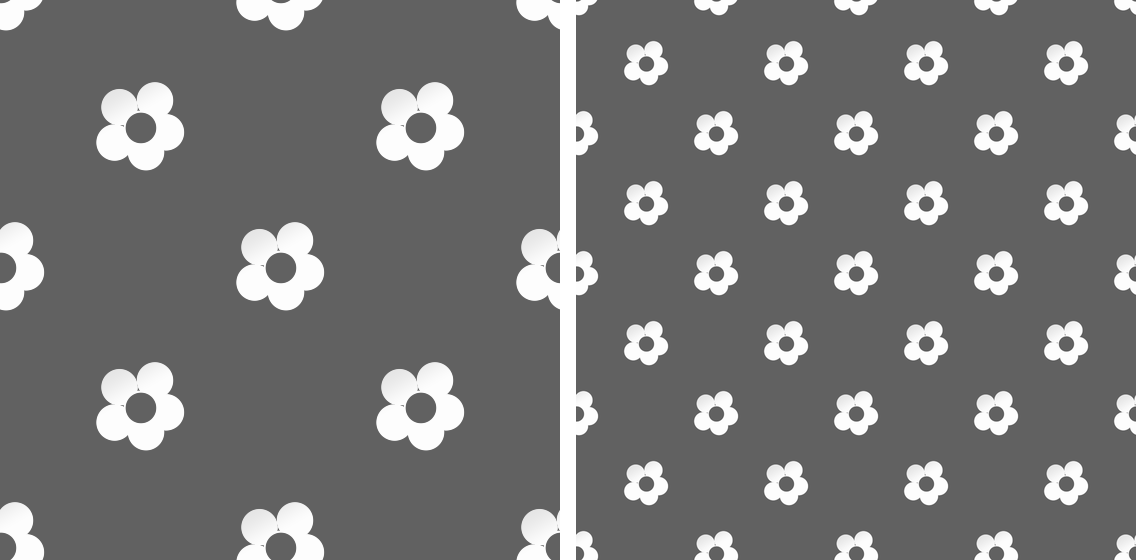
Left, the tile; right, the same tile 2 across and 2 down.
This pattern is drawn by a WebGL 1 fragment shader. Its source:

```glsl
precision highp float;
// Pale five-petal flowers on plain grey, on a lattice of two by two tiles
// with a second flower at each half step. Each flower is a union of discs
// with a round hole, softly shaded toward its upper left.

uniform vec2 u_resolution;

float disc(vec2 p, float radius) {
  return length(p) - radius;
}

// Signed distance to one flower, in tile units
float flower(vec2 p) {
  float d = disc(p, 0.0625);
  for (int i = 0; i < 5; i++) {
    // Uneven orbit gives the bloom its lopsided outline
    float angle = -0.173 + 1.273 * float(i);
    float orbit = 0.1008 + 0.0114 * cos(angle - 2.234) + 0.0057 * sin(2.0 * angle);
    vec2 petal = orbit * vec2(cos(angle), sin(angle));
    d = min(d, disc(p - petal, 0.0653));
  }
  return max(d, -disc(p, 0.0547));
}

void main() {
  vec2 tile = 2.0 * gl_FragCoord.xy / u_resolution;
  float pixel = 2.0 / min(u_resolution.x, u_resolution.y);

  // Nearest centre of the two interleaved square lattices
  vec2 p = fract(tile - vec2(0.5034, 0.543) + 0.5) - 0.5;
  vec2 q = fract(p) - 0.5;
  if (dot(q, q) < dot(p, p)) p = q;

  // Petals fade from near white to light grey at the upper left
  float shade = smoothstep(0.035, 0.17, dot(p, vec2(-0.5, 0.866)));
  float petalTone = mix(0.993, 0.9, shade);

  float cover = 1.0 - smoothstep(-0.6 * pixel, 0.6 * pixel, flower(p));
  gl_FragColor = vec4(vec3(mix(0.38, petalTone, cover)), 1.0);
}
```
